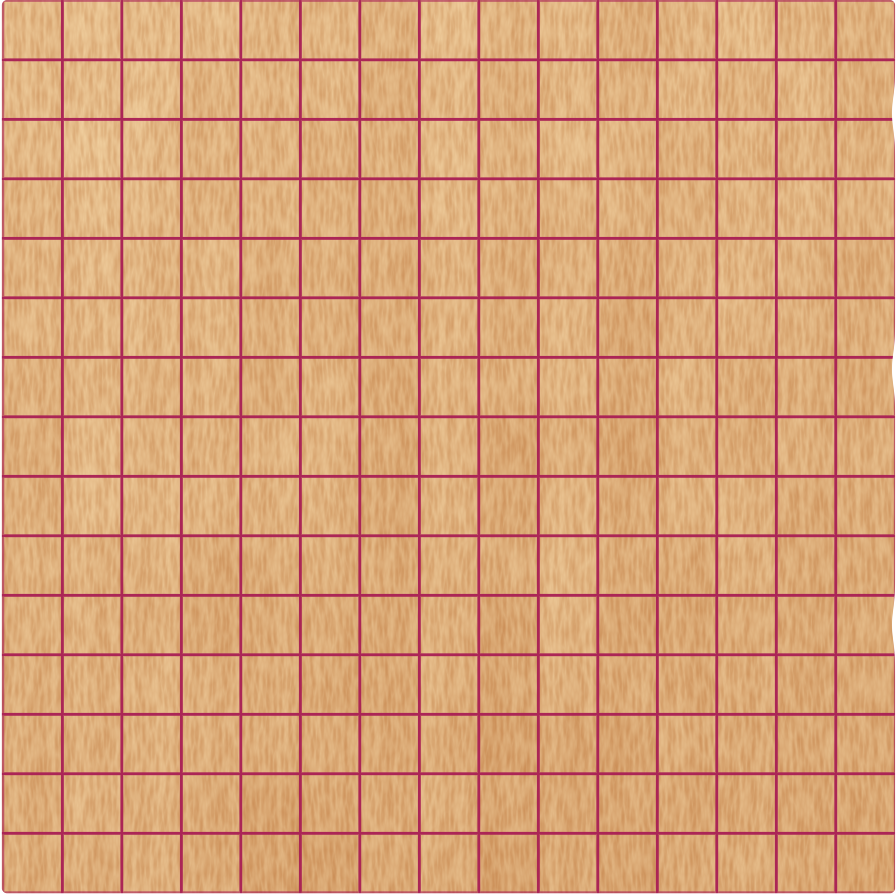
A Shadertoy shader for this pattern:

```glsl
const float TILES = 15.0;

vec2 hash2(vec2 p) {
    vec3 q = fract(p.xyx * vec3(0.1031, 0.1030, 0.0973));
    q += dot(q, q.yzx + 33.33);
    return fract((q.xx + q.yz) * q.zy);
}

// Distance to the nearest scattered feature point
float cellular(vec2 p) {
    vec2 id = floor(p), f = p - id;
    float nearest = 4.0;
    for (int j = -1; j <= 1; j++) {
        for (int i = -1; i <= 1; i++) {
            vec2 cell = vec2(i, j);
            vec2 r = cell + hash2(id + cell + 40.0) - f;
            nearest = min(nearest, dot(r, r));
        }
    }
    return sqrt(nearest);
}

float roundedBox(vec2 p, vec2 halfSize, float radius) {
    vec2 q = abs(p) - halfSize + radius;
    return length(max(q, 0.0)) + min(max(q.x, q.y), 0.0) - radius;
}

vec3 wood(vec2 uv, vec2 tile) {
    vec2 strip = hash2(vec2(tile.x, 7.0));
    vec2 patchTone = hash2(tile + 3.0);

    // Each strip leans and wavers slightly
    float x = uv.x + (strip.x - 0.5) * 0.03 * uv.y
            + 0.0012 * sin(uv.y * 23.0 + strip.y * 6.3)
            + 0.0004 * sin(uv.y * 91.0 + uv.x * 60.0);

    // Pores, fine fibres and broad growth bands
    vec2 seed = floor(strip * 90.0);
    float pores = 1.0 - smoothstep(0.08, 0.65, cellular(vec2(x * 185.0, uv.y * 30.0) + seed));
    float fibres = cellular(vec2(x * 300.0, uv.y * 85.0) + seed.yx);
    float bands = sin(x * 210.0 + strip.x * 20.0 + 1.5 * sin(x * 83.0 + uv.y * 4.0));
    float clouds = cellular(uv * vec2(9.0, 6.0) + 5.0);

    float shade = 0.05 + 0.40 * (1.0 - uv.y) + 0.20 * uv.x;
    shade += 0.22 * (strip.y - 0.5) + 0.16 * (patchTone.x - 0.5);
    shade += 0.55 * pores + 0.35 * (fibres - 0.45) + 0.10 * bands;
    shade += 0.20 * (0.5 - clouds);
    return mix(vec3(0.915, 0.765, 0.570), vec3(0.835, 0.625, 0.415), shade);
}

void mainImage(out vec4 fragColor, in vec2 fragCoord) {
    vec2 uv = fragCoord / iResolution.xy;
    float aa = 0.6 / min(iResolution.x, iResolution.y);

    // Tile grid with its distance to the nearest line
    vec2 grid = (uv - vec2(0.0032, 0.0036)) * TILES / 0.996;
    vec2 tile = clamp(floor(grid), 0.0, TILES - 1.0);
    vec2 lineDist = abs(fract(grid + 0.5) - 0.5) * 0.996 / TILES;
    vec2 lines = 1.0 - smoothstep(0.0016 - aa, 0.0016 + aa, lineDist);

    // Outer lines are paler
    vec2 rim = step(0.01, uv) * step(uv, vec2(0.99));
    lines *= mix(vec2(0.6), vec2(0.95), rim);

    vec3 color = wood(uv, tile);
    color = mix(color, vec3(0.66, 0.12, 0.33), max(lines.x, lines.y));

    // White surround with small chips along the right edge
    float chips = pow(0.5 + 0.5 * sin(uv.y * 22.0 + 1.2), 14.0) * step(0.1, uv.y);
    float edge = roundedBox(uv - vec2(0.5005, 0.5015), vec2(0.4985), 0.006);
    edge = max(edge, uv.x - 0.9990 + 0.0035 * chips);
    color = mix(color, vec3(1.0), smoothstep(-aa, aa, edge));

    fragColor = vec4(color, 1.0);
}
```
